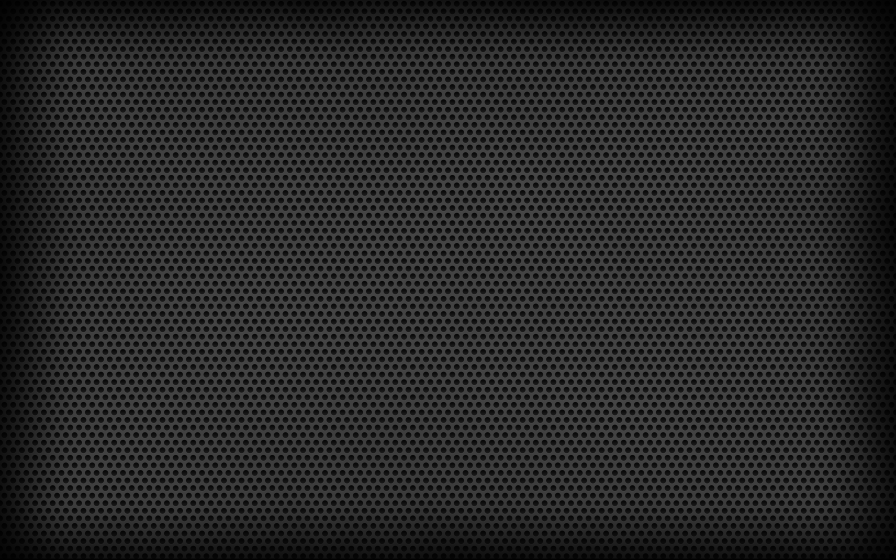
Give the GLSL for this texture, as a WebGL 1 fragment shader.

```glsl
precision highp float;
// Dark perforated metal sheet: staggered round holes, soft wear and shaded borders.

uniform vec2 u_resolution;

const float ROWS = 74.0;
const float COLUMNS = 102.0;
const float SHEET_ASPECT = 1.6;
const float HOLE_RADIUS = 0.33;   // in column pitches
const vec3 METAL = vec3(0.262);
const vec3 HOLE_TOP = vec3(0.030);
const vec3 HOLE_BOTTOM = vec3(0.105);

// Offset from the nearest hole centre, in column pitches.
vec2 holeOffset(vec2 p, vec2 pitch) {
  vec2 grid = p / pitch;
  grid.x += 0.5 * mod(floor(grid.y), 2.0);
  return (fract(grid) - 0.5) * vec2(1.0, pitch.y / pitch.x);
}

// Antialiased disc coverage.
float disc(vec2 offset, float radius, float blur) {
  return 1.0 - smoothstep(radius - blur, radius + blur, length(offset));
}

// Broad, faint tonal drift made of layered sines.
float wear(vec2 p) {
  float tone = 0.0;
  float amplitude = 0.5;
  for (int i = 0; i < 4; i++) {
    tone += amplitude * sin(p.x + 1.7 * sin(p.y)) * sin(1.3 * p.y + 0.6);
    p = mat2(1.5, 1.1, -1.1, 1.5) * p + 2.3;
    amplitude *= 0.55;
  }
  return tone;
}

// Brightness falling off towards the four borders, uneven with the wear.
float borderLight(vec2 p, vec2 size, float unevenness) {
  vec2 inset = min(p, size - p) + 0.015 * unevenness;
  vec2 nearEdge = smoothstep(vec2(-0.07, -0.06), vec2(0.15, 0.12), inset);
  float broad = mix(0.88, 1.0, smoothstep(0.0, 0.35, min(inset.x, inset.y)));
  return nearEdge.x * nearEdge.y * broad;
}

void main() {
  vec2 p = gl_FragCoord.xy / u_resolution.y;
  vec2 size = vec2(u_resolution.x / u_resolution.y, 1.0);
  vec2 pitch = vec2(SHEET_ASPECT / COLUMNS, 1.0 / ROWS);
  float blur = 0.6 / (u_resolution.y * pitch.x);

  // Plate with a thin lit lip under each hole
  vec2 offset = holeOffset(p, pitch);
  float tone = wear(p * 5.0);
  float lip = disc(offset + vec2(0.0, 0.08), HOLE_RADIUS, blur);
  vec3 color = METAL * (1.0 + 0.05 * tone + 0.08 * lip);

  // Recessed hole, lighter towards its lower wall
  float depth = smoothstep(-HOLE_RADIUS, HOLE_RADIUS, offset.y);
  vec3 recess = mix(HOLE_BOTTOM, HOLE_TOP, depth);
  color = mix(color, recess, disc(offset, HOLE_RADIUS, blur));

  // Shaded borders and a thin dark bottom edge
  color *= borderLight(p, size, tone);
  color *= mix(0.15, 1.0, smoothstep(0.001, 0.004, p.y));
  gl_FragColor = vec4(color, 1.0);
}
```
